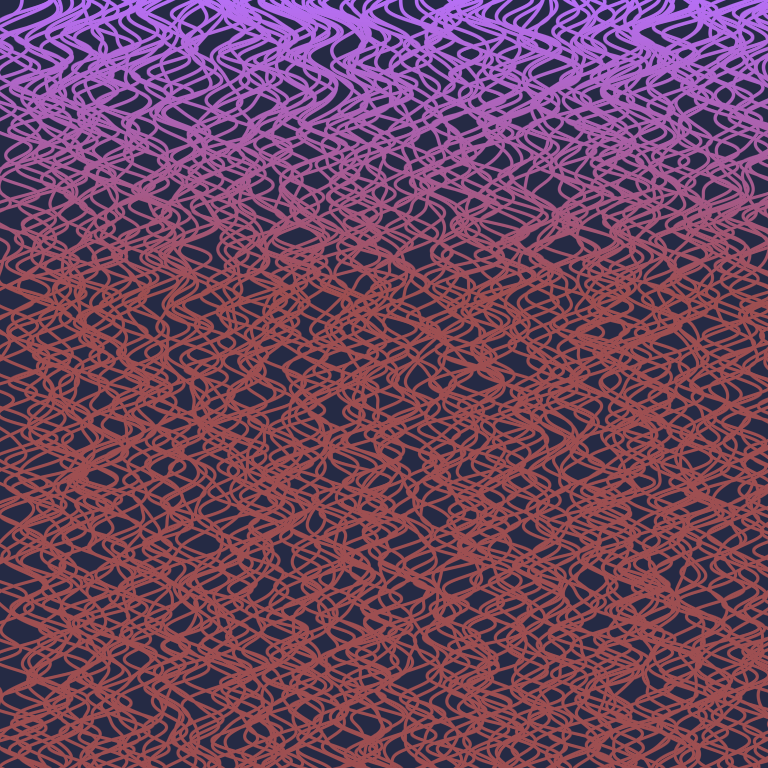
A WebGL 2 fragment shader for this pattern:

```glsl
#version 300 es
precision highp float;
// A dense net of thin wavy strands that run from top to bottom over dark navy.
// Each strand is a sum of three sines of height; the phases agree at the top
// and drift apart below. Colour fades from violet at the top to brick red.

uniform vec2 u_resolution;
out vec4 outColor;

const float TAU = 6.2831853;

const vec3 NAVY   = vec3(0.145, 0.163, 0.265);
const vec3 BRICK  = vec3(0.620, 0.310, 0.318);
const vec3 VIOLET = vec3(0.715, 0.435, 0.960);
const float FADE_START = 0.62;   // height where brick begins to turn violet

const int STRANDS = 122;
const float FIRST_X = 0.005;     // anchor range of the strands
const float LAST_X = 1.03;
const float JITTER = 3.0;        // anchor scatter, in strand spacings
const float WIDTH_LOW = 0.0041;  // strand thickness at bottom and top
const float WIDTH_TOP = 0.0047;

// Per sine: broad sway, main zigzag, fine wobble
const vec3 AMPLITUDE = vec3(0.020, 0.025, 0.007);
const vec3 PERIOD_MIN = vec3(0.17, 0.062, 0.040);
const vec3 PERIOD_MAX = vec3(0.31, 0.098, 0.058);
const vec3 PHASE_SCATTER = vec3(1.5, 1.3, 3.0);

vec3 hash3(float n) {
    vec3 p = fract(n * vec3(0.1031, 0.1130, 0.0973) + 0.137);
    p += dot(p, p.yzx + 33.33);
    return fract((p.xxy + p.yzz) * p.zyx);
}

// Phase shared by neighbouring strands, so that they form bundles
vec3 bundlePhase(float x) {
    return vec3(2.0 * sin(7.0 * x + 1.0),
                2.6 * sin(11.0 * x) + 1.4 * sin(29.0 * x + 2.0),
                3.0 * sin(17.0 * x + 4.0));
}

// Distance to one strand, corrected for its slope
float strandDistance(vec2 p, float anchor, float seed) {
    vec3 amplitude = AMPLITUDE * mix(vec3(0.7), vec3(1.3), hash3(seed + 311.0));
    vec3 frequency = TAU / mix(PERIOD_MIN, PERIOD_MAX, hash3(seed + 523.0));
    vec3 scatter = PHASE_SCATTER * (hash3(seed + 797.0) - 0.5);
    vec3 angle = frequency * (1.0 - p.y) + bundlePhase(anchor) + scatter;
    float offset = dot(amplitude, sin(angle));
    float slope = dot(amplitude * frequency, cos(angle));
    return abs(p.x - anchor - offset) * inversesqrt(1.0 + slope * slope);
}

void main() {
    vec2 p = gl_FragCoord.xy / u_resolution;
    float pixel = 1.0 / min(u_resolution.x, u_resolution.y);
    float reach = 1.3 * dot(AMPLITUDE, vec3(1.0)) + WIDTH_TOP + pixel;

    // Nearest strand among those that can reach this point
    float nearest = 1.0;
    for (int i = 0; i < STRANDS; i++) {
        float seed = float(i) + 1.0;
        float slot = float(i) + 0.5 + JITTER * (hash3(seed).x - 0.5);
        float anchor = mix(FIRST_X, LAST_X, slot / float(STRANDS));
        if (abs(p.x - anchor) < reach) {
            nearest = min(nearest, strandDistance(p, anchor, seed));
        }
    }

    // Smooth edge and vertical fade
    float halfWidth = 0.5 * mix(WIDTH_LOW, WIDTH_TOP, smoothstep(0.7, 1.0, p.y));
    float ink = 1.0 - smoothstep(halfWidth - 0.7 * pixel, halfWidth + 0.7 * pixel, nearest);
    float fade = clamp((p.y - FADE_START) / (1.0 - FADE_START), 0.0, 1.0);
    vec3 strandColor = mix(BRICK, VIOLET, fade);
    outColor = vec4(mix(NAVY, strandColor, ink), 1.0);
}
```
